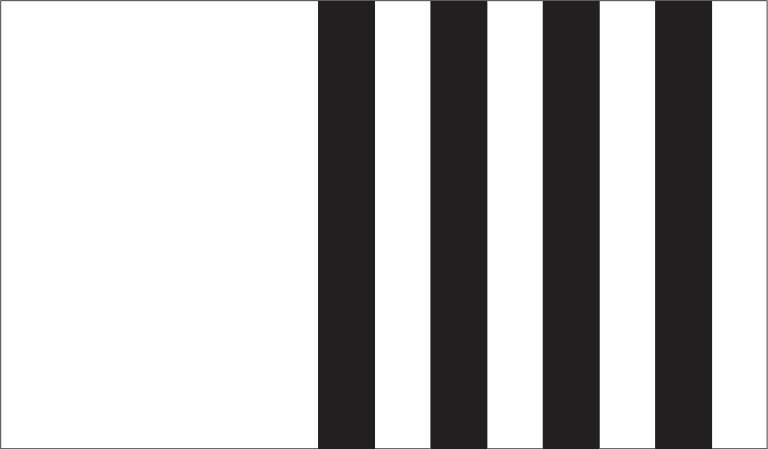
A Shadertoy shader for this pattern:

```glsl
// Four dark vertical bars on the right of a white panel with a thin dark frame.
// Every shape is a box whose exact pixel coverage gives smooth edges; the bars
// repeat at a fixed period, and the frame is an outer box minus an inner one.

const vec3 PAPER = vec3(1.0);
const vec3 INK = vec3(0.133, 0.122, 0.128);

// Positions are fractions of the canvas.
const int BAR_COUNT = 4;
const float FIRST_BAR = 0.4141;
const float BAR_PERIOD = 0.1463;
const float BAR_WIDTH = 0.0742;

// Outer corners of the frame, and its line width relative to canvas height.
const vec2 FRAME_MIN = vec2(0.0004, 0.0018);
const vec2 FRAME_MAX = vec2(0.9994, 0.9994);
const float FRAME_LINE = 0.0019;

// Share of the pixel centred on p that lies inside the box.
float boxCoverage(vec2 p, vec2 lower, vec2 upper, vec2 pixel) {
    vec2 overlap = min(p + 0.5 * pixel, upper) - max(p - 0.5 * pixel, lower);
    vec2 share = clamp(overlap / pixel, 0.0, 1.0);
    return share.x * share.y;
}

void mainImage(out vec4 fragColor, in vec2 fragCoord) {
    vec2 pixel = 1.0 / iResolution.xy;
    vec2 p = fragCoord * pixel;

    // Thin frame, equally thick on all sides
    vec2 inset = FRAME_LINE * vec2(iResolution.y / iResolution.x, 1.0);
    float ink = boxCoverage(p, FRAME_MIN, FRAME_MAX, pixel)
              - boxCoverage(p, FRAME_MIN + inset, FRAME_MAX - inset, pixel);

    // Bars spanning the frame from bottom to top
    for (int i = 0; i < BAR_COUNT; i++) {
        float left = FIRST_BAR + float(i) * BAR_PERIOD;
        vec2 lower = vec2(left, FRAME_MIN.y);
        vec2 upper = vec2(left + BAR_WIDTH, FRAME_MAX.y);
        ink = max(ink, boxCoverage(p, lower, upper, pixel));
    }

    fragColor = vec4(mix(PAPER, INK, ink), 1.0);
}
```
